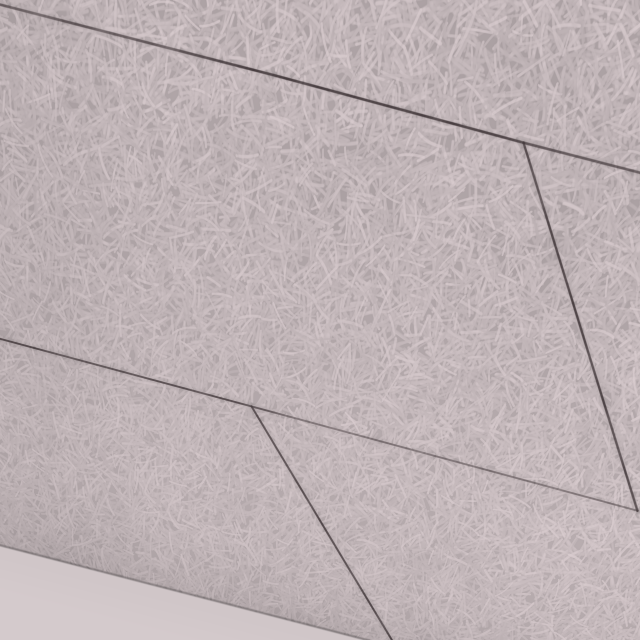
Reproduce this texture procedurally as a three.js fragment shader.

```glsl
// Pale wood-wool acoustic panels seen at an angle, split by thin dark joints.
// Layers of hashed, slightly bent strands build the fibre mat; the joints are
// bent line segments, and a smooth wall shows below the slanted lower edge.
varying vec2 vUv;

const int STRAND_LAYERS = 13;
const vec3 PANEL_TINT = vec3(0.765, 0.719, 0.729);
const vec3 WALL_TINT = vec3(0.815, 0.776, 0.784);
const vec3 JOINT_DARK = vec3(0.24, 0.20, 0.21);

float hash21(vec2 p) {
  vec3 q = fract(vec3(p.xyx) * 0.1031);
  q += dot(q, q.yzx + 33.33);
  return fract((q.x + q.y) * q.z);
}

vec4 hash24(vec2 p) {
  vec4 q = fract(vec4(p.xyxy) * vec4(0.1031, 0.103, 0.0973, 0.1099));
  q += dot(q, q.wzxy + 33.33);
  return fract((q.xxyz + q.yzzw) * q.zywx);
}

float valueNoise(vec2 p) {
  vec2 i = floor(p), f = fract(p);
  f = f * f * (3.0 - 2.0 * f);
  return mix(mix(hash21(i), hash21(i + vec2(1.0, 0.0)), f.x),
             mix(hash21(i + vec2(0.0, 1.0)), hash21(i + 1.0), f.x), f.y);
}

float segmentDistance(vec2 p, vec2 a, vec2 b) {
  vec2 ab = b - a;
  return length(p - a - ab * clamp(dot(p - a, ab) / dot(ab, ab), 0.0, 1.0));
}

float bentDistance(vec2 p, vec2 a, vec2 b, vec2 c) {
  return min(segmentDistance(p, a, b), segmentDistance(p, b, c));
}

// Paints one layer of strands, one per cell, over the given tone
float strandLayer(vec2 p, float seed, float tone) {
  vec2 cell = floor(p);
  for (int y = -1; y <= 1; y++) {
    for (int x = -1; x <= 1; x++) {
      vec2 id = cell + vec2(float(x), float(y));
      vec4 place = hash24(id + seed * 17.3 + 101.0);
      vec4 shape = hash24(id + seed * 29.7 + 307.0);
      float angle = place.z * 3.14159;
      vec2 dir = vec2(cos(angle), sin(angle));
      vec2 d = p - id - place.xy;
      vec2 q = vec2(dot(d, dir), dot(d, vec2(-dir.y, dir.x)));
      q.y += (shape.x - 0.5) * 0.5 * q.x * q.x;
      float halfLength = mix(0.35, 0.8, shape.y);
      float dist = length(vec2(max(abs(q.x) - halfLength, 0.0), q.y));
      float width = mix(0.04, 0.085, shape.z);
      float shadow = 1.0 - smoothstep(width, width + 0.14, dist);
      float body = 1.0 - smoothstep(width * 0.35, width + 0.035, dist);
      tone *= 1.0 - 0.1 * shadow;
      tone = mix(tone, mix(0.42, 1.0, shape.w), body * 0.72);
    }
  }
  return tone;
}

float fibreMat(vec2 p) {
  float tone = 0.12;
  for (int i = 0; i < STRAND_LAYERS; i++) {
    float k = float(i);
    float turn = k * 0.83;
    mat2 spin = mat2(cos(turn), sin(turn), -sin(turn), cos(turn));
    tone = strandLayer(spin * p * (1.0 + 0.035 * k) + k * 3.71, k, tone);
  }
  return tone;
}

// Uneven dark line of the given half width
vec3 drawJoint(vec3 col, vec2 p, float dist, float width, float strength) {
  float wear = mix(0.72, 1.0, valueNoise(p * 38.0));
  float core = 1.0 - smoothstep(width * 0.3, width + 0.0011, dist);
  float halo = 1.0 - smoothstep(0.0, 0.008, dist);
  col *= 1.0 - 0.07 * halo * strength;
  return mix(col, JOINT_DARK, core * strength * wear);
}

void main() {
  vec2 p = vUv;

  // Fibres shrink and flatten toward the lower left
  vec2 mat = (p - vec2(0.5, 0.0)) / (0.68 + 0.27 * p.y + 0.08 * p.x);
  float nearness = smoothstep(0.1, 1.5, p.x * 0.6 + p.y);
  float contrast = mix(0.13, 0.21, nearness);
  float tone = fibreMat(mat * 23.0 + 40.0) - 0.56;
  float mottle = valueNoise(p * 7.0) + 0.6 * valueNoise(p * 17.0) - 0.8;
  float light = 1.0 + tone * contrast * 1.3 + mottle * 0.022;

  // Broad shading of the panels
  light -= 0.035 * (1.0 - smoothstep(0.0, 0.3, p.x));
  light += 0.025 * smoothstep(0.3, 1.0, p.x) * (1.0 - smoothstep(0.2, 0.65, p.y));
  vec3 col = PANEL_TINT * light;

  // Joints: upper, lower, right and bottom
  vec2 upperTee = vec2(0.818, 0.777);
  vec2 lowerTee = vec2(0.393, 0.365);
  vec2 rightTee = vec2(0.996, 0.202);
  float upper = min(bentDistance(p, vec2(-0.02, 0.998), vec2(0.43, 0.882), upperTee),
                    segmentDistance(p, upperTee, vec2(1.02, 0.725)));
  float lower = bentDistance(p, vec2(-0.02, 0.476), lowerTee, rightTee);
  float right = bentDistance(p, upperTee, vec2(0.918, 0.453), rightTee);
  float bottom = bentDistance(p, lowerTee, vec2(0.534, 0.130), vec2(0.622, -0.016));
  float upperInk = mix(0.72, 0.98, smoothstep(0.2, 0.45, p.x)) - 0.25 * smoothstep(0.8, 0.84, p.x);
  float lowerInk = mix(0.85, 0.55, smoothstep(0.38, 0.5, p.x));
  col = drawJoint(col, p, upper, 0.0023, upperInk);
  col = drawJoint(col, p, lower, 0.0014, lowerInk);
  col = drawJoint(col, p, right, 0.0020, 0.88);
  col = drawJoint(col, p, bottom, 0.0015, 0.88);

  // Lower panel edge, shaded above, with the smooth wall beneath
  float edge = (p.y - 0.147 + 0.258 * p.x) * 0.968;
  col *= 1.0 - 0.09 * exp(-max(edge, 0.0) * 22.0);
  vec3 wall = WALL_TINT * (1.0 + 0.02 * smoothstep(0.0, 0.08, -edge));
  col = mix(wall, col, smoothstep(-0.0015, 0.0015, edge));
  col *= 1.0 - 0.24 * (1.0 - smoothstep(0.0, 0.0035, abs(edge - 0.001)));

  gl_FragColor = vec4(col, 1.0);
}
```
